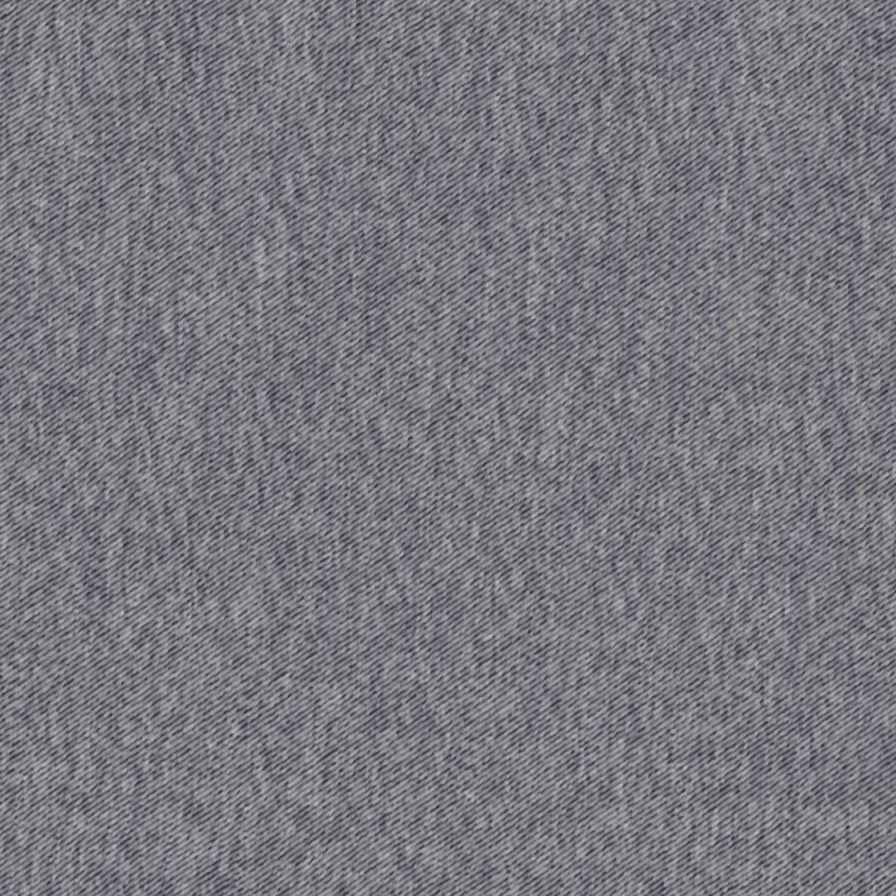
A WebGL 1 fragment shader for this texture:

```glsl
precision highp float;
// Grey-blue denim: fine diagonal twill with uneven vertical yarns and pale flecks.
uniform vec2 u_resolution;

vec2 hash2(vec2 cell) {
  vec2 h = vec2(dot(cell, vec2(127.1, 311.7)), dot(cell, vec2(269.5, 183.3)));
  return fract(sin(h) * 43758.5453);
}

// Smooth cellular noise: values of nearby jittered points, blended by distance.
float softCells(vec2 p) {
  vec2 base = floor(p);
  float sum = 0.0;
  float total = 0.0;
  for (int y = -1; y <= 1; y++) {
    for (int x = -1; x <= 1; x++) {
      vec2 cell = base + vec2(float(x), float(y));
      vec2 offset = cell + 0.15 + 0.7 * hash2(cell) - p;
      float weight = exp(-6.0 * dot(offset, offset));
      sum += weight * hash2(cell + 57.3).x;
      total += weight;
    }
  }
  return sum / total - 0.5;
}

void main() {
  vec2 uv = gl_FragCoord.xy / min(u_resolution.x, u_resolution.y);

  // The cloth is slightly skewed and its yarns drift from side to side.
  vec2 cloth = uv;
  cloth.x += -0.02 * uv.y + 0.001 * sin(uv.y * 17.0 + 3.0 * sin(uv.x * 9.0));

  // Yarn unevenness: narrow streaks, wider streaks, weft bands and broad fading.
  float fineStreak = softCells(cloth * vec2(240.0, 30.0));
  float wideStreak = softCells(cloth * vec2(135.0, 17.0) + 31.0);
  float weftBand = softCells(cloth * vec2(10.0, 120.0) + 73.0);
  float fading = softCells(cloth * vec2(10.0, 7.0) + 11.0);

  // Twill ridges rise to the right, with narrow dark grooves between them.
  float wobble = 0.2 * sin(uv.x * 23.0 + 2.0 * sin(uv.y * 14.0)) + 0.18 * fineStreak;
  float phase = uv.y * 144.0 - uv.x * 97.0 + wobble;
  float groove = pow(0.5 + 0.5 * cos(6.28318 * phase), 1.4);

  // Single stitches lie along each ridge and deepen the groove unevenly.
  float stitch = softCells(vec2(uv.x * 215.0 + uv.y * 55.0, phase * 1.5));
  float fleck = smoothstep(0.3, 0.48, softCells(cloth * vec2(170.0, 140.0) + 19.0));

  float tone = 0.473 + 0.195 * (0.437 - groove) * (1.0 - 0.6 * stitch);
  tone += 0.21 * stitch + 0.09 * fineStreak + 0.055 * wideStreak;
  tone += 0.018 * weftBand + 0.01 * fading + 0.06 * fleck;
  tone = clamp(tone, 0.18, 0.72);

  // Indigo shows in the shadows and dark yarns; pale yarns are more neutral.
  float indigo = clamp(0.5 + 1.3 * (0.48 - tone) - 0.5 * wideStreak - 0.2 * fading, 0.0, 1.1);
  vec3 color = vec3(tone) + mix(vec3(0.006, 0.005, 0.008), vec3(-0.004, -0.008, 0.042), indigo);
  gl_FragColor = vec4(color, 1.0);
}
```
